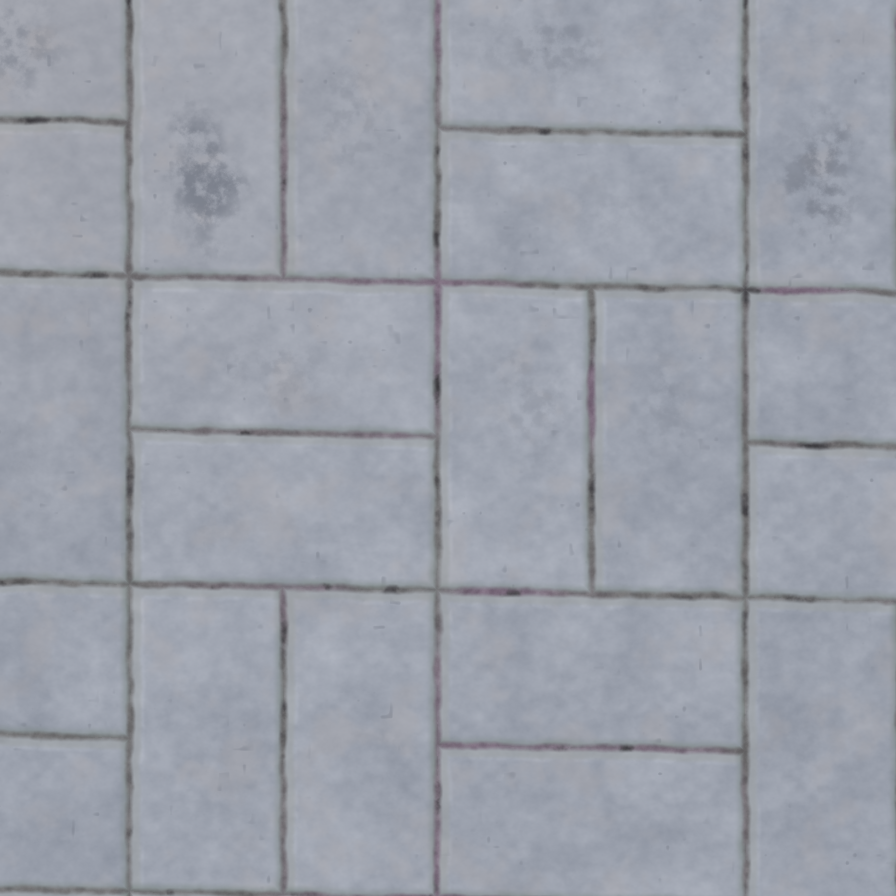
Reproduce this texture procedurally as a WebGL 2 fragment shader.

```glsl
#version 300 es
precision highp float;
// Basket-weave concrete pavers: square cells hold two bricks, upright or flat
// in a checkerboard. Each brick has worn bevels, mottling and a random stain;
// the soft joints between them wander, open up and carry a faint colour fringe.
uniform vec2 u_resolution;
out vec4 fragColor;

const float CELL = 0.3438;              // side of a two-brick square
const vec2 GRID_ORIGIN = vec2(0.1445, -0.003);
const float TILT = 0.022;               // fall of the rows to the right
const float JOINT_HALF = 0.0022;
const float JOINT_SOFT = 0.0042;
const float BEVEL = 0.0135;
const float WOBBLE = 0.0045;
const float STAIN_SIZE = 0.060;
const vec3 STONE_DARK = vec3(0.550, 0.575, 0.625);
const vec3 STONE_LIGHT = vec3(0.675, 0.695, 0.738);
const vec3 STONE_WARM = vec3(0.675, 0.662, 0.672);
const vec3 STAIN = vec3(0.455, 0.475, 0.520);
const vec3 BEVEL_PALE = vec3(0.620, 0.637, 0.645);
const vec3 BEVEL_SHADE = vec3(0.500, 0.540, 0.535);
const vec3 JOINT_GREY = vec3(0.425, 0.420, 0.425);
const vec3 JOINT_PURPLE = vec3(0.475, 0.415, 0.480);
const vec3 JOINT_DEEP = vec3(0.280, 0.275, 0.290);

float hash(vec2 p) {
    vec3 q = fract(vec3(p.xyx) * 0.1031);
    q += dot(q, q.yzx + 33.33);
    return fract((q.x + q.y) * q.z);
}

float noise(vec2 p) {
    vec2 i = floor(p), f = fract(p);
    f = f * f * (3.0 - 2.0 * f);
    return mix(mix(hash(i), hash(i + vec2(1, 0)), f.x),
               mix(hash(i + vec2(0, 1)), hash(i + vec2(1, 1)), f.x), f.y);
}

float fbm(vec2 p) {
    float sum = 0.0, gain = 0.5;
    for (int i = 0; i < 5; i++) {
        sum += gain * noise(p);
        p = mat2(1.6, 1.2, -1.2, 1.6) * p + 17.3;
        gain *= 0.5;
    }
    return sum / 0.97;
}

// Local position, size and identity of the brick under p.
void findBrick(vec2 p, out vec2 local, out vec2 size, out vec2 id) {
    vec2 grid = (p - GRID_ORIGIN) / CELL;
    vec2 cell = floor(grid);
    bool upright = mod(cell.x + cell.y, 2.0) < 0.5;
    size = CELL * (upright ? vec2(0.5, 1.0) : vec2(1.0, 0.5));
    vec2 inCell = fract(grid) * CELL;
    vec2 part = floor(inCell / size);
    local = inCell - part * size;
    id = cell * 2.0 + part + 40.0;
}

vec3 stoneColour(vec2 uv, vec2 local, vec2 size, vec2 id) {
    vec2 p = uv + 10.0;
    float mottle = fbm(p * 15.0 + id * 3.7) - 0.5;
    float grain = fbm(p * vec2(75.0, 90.0)) - 0.5;
    float tone = 0.51 + 0.85 * mottle + 0.62 * grain + 0.16 * (hash(id) - 0.5);
    vec3 colour = mix(STONE_DARK, STONE_LIGHT, tone);

    // Warm bloom, stronger toward the upper left
    float corner = smoothstep(0.8, 0.0, distance(uv, vec2(0.0, 1.0)));
    float bloom = smoothstep(0.54, 0.78, fbm(p * 22.0 + 5.0));
    colour = mix(colour, STONE_WARM, 0.32 * bloom + 0.30 * corner);

    // One ragged, speckled stain per brick, heavier in the upper rows
    vec2 centre = size * (0.3 + 0.4 * vec2(hash(id + 3.1), hash(id + 8.6)));
    vec2 spread = STAIN_SIZE * mix(vec2(0.7), size / (0.6 * CELL), 0.5);
    float reach = length((local - centre) / spread) + 1.2 * (fbm(p * 35.0) - 0.5);
    float speckle = smoothstep(0.30, 0.72, fbm(p * 85.0 + 9.0));
    float strength = hash(id + 5.2) * mix(0.15, 1.0, smoothstep(0.45, 0.8, uv.y));
    colour = mix(colour, STAIN, 0.9 * strength * speckle * smoothstep(1.4, 0.2, reach));

    // Sparse, faint pits
    float pit = smoothstep(0.84, 1.0, noise(p * 110.0)) * smoothstep(0.6, 0.8, noise(p * 23.0));
    return mix(colour, STAIN, 0.4 * pit);
}

void main() {
    vec2 uv = gl_FragCoord.xy / u_resolution;
    float pixel = 1.0 / min(u_resolution.x, u_resolution.y);
    vec2 p = uv + vec2(0.0, TILT * (uv.x - 0.488));
    p += WOBBLE * (vec2(fbm(uv * 34.0 + 3.0), fbm(uv * 34.0 + 61.0)) - 0.5);

    vec2 local, size, id;
    findBrick(p, local, size, id);
    vec2 far = size - local;
    vec3 colour = stoneColour(uv, local, size, id);

    // Bevels: pale on the left and top edges, greenish shade on the others
    float wear = fbm(uv * 55.0 + 20.0);
    float lit = min(local.x, far.y);
    float shaded = min(far.x, local.y);
    float rim = smoothstep(0.005, 0.0, abs(lit - BEVEL));
    colour += 0.030 * rim * smoothstep(0.35, 0.65, wear);
    float pale = smoothstep(BEVEL + 0.002, BEVEL - 0.004, lit);
    colour = mix(colour, BEVEL_PALE + 0.10 * (wear - 0.5), 0.60 * pale);
    float shade = smoothstep(BEVEL, 0.001, shaded);
    colour = mix(colour, BEVEL_SHADE, shade * (0.25 + 0.9 * wear));

    // Joint: a thin broken core with soft flanks, purple fringe and open gaps
    float edge = min(lit, shaded);
    float fill = fbm(uv * 40.0 + 7.0);
    float halfWidth = JOINT_HALF * (0.2 + 1.6 * fill);
    float soft = max(JOINT_SOFT, pixel);
    float joint = 1.0 - smoothstep(halfWidth - soft * 0.5, halfWidth + soft, edge);
    float fringe = smoothstep(0.40, 0.80, noise(uv * 9.0 + 31.0)) * smoothstep(0.05, 0.55, uv.x);
    float gap = smoothstep(0.60, 0.80, fbm(uv * 30.0 + 90.0));
    vec3 jointColour = mix(JOINT_GREY, JOINT_PURPLE, fringe);
    jointColour = mix(jointColour, JOINT_DEEP, gap);
    jointColour += 0.20 * (fbm(uv * 100.0) - 0.5);
    float cover = clamp(0.50 + 0.75 * fill + 0.2 * gap, 0.0, 1.0);
    colour = mix(colour, jointColour, joint * cover);

    fragColor = vec4(colour, 1.0);
}
```
